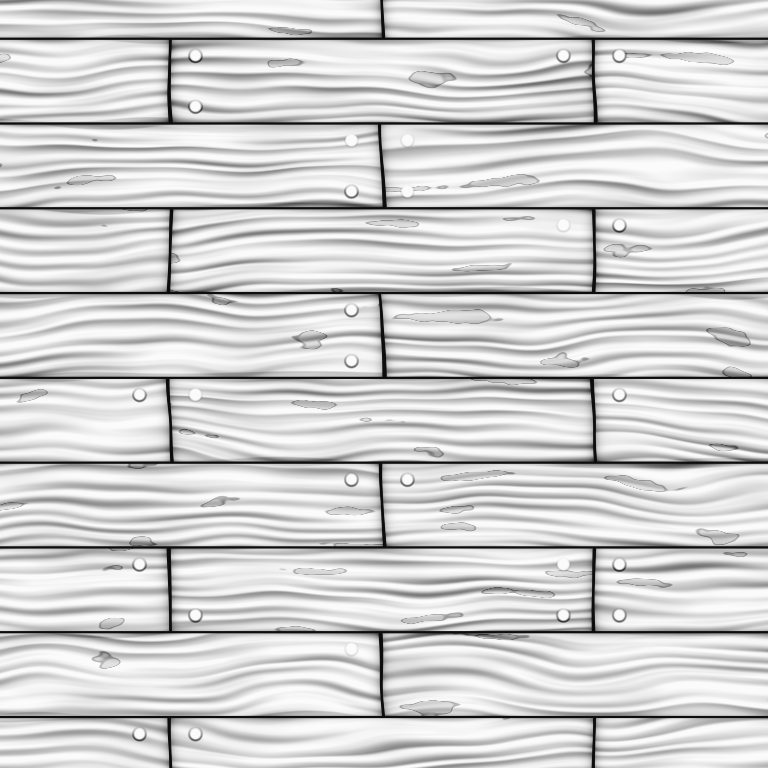
Give the GLSL for this texture map, as a WebGL 1 fragment shader.

```glsl
precision highp float;
// Pale wooden planks in a running bond: nine rows, each row shifted by half a plank.
// Every plank gets its own wavy grain bands, outlined stains and nail heads,
// then dark seams with soft shading are laid over the edges.

uniform vec2 u_resolution;

const float ROW_HEIGHT = 0.1104;             // canvas units
const vec2 FIRST_JOINT = vec2(0.4974, 0.0664);
const float PLANK_LENGTH = 5.0;              // in row heights
const float NAIL_RADIUS = 0.074;

float hash(vec2 p) {
  vec3 q = fract(vec3(p.xyx) * vec3(0.1031, 0.1030, 0.0973));
  q += dot(q, q.yzx + 33.33);
  return fract((q.x + q.y) * q.z);
}

vec2 gradient(vec2 cell) {
  float angle = 6.28318 * hash(cell);
  return vec2(cos(angle), sin(angle));
}

float gradientNoise(vec2 p) {
  vec2 i = floor(p);
  vec2 f = p - i;
  vec2 w = f * f * f * (f * (f * 6.0 - 15.0) + 10.0);
  vec2 e = vec2(0.0, 1.0);
  float low = mix(dot(gradient(i), f), dot(gradient(i + e.yx), f - e.yx), w.x);
  float high = mix(dot(gradient(i + e), f - e), dot(gradient(i + e.yy), f - e.yy), w.x);
  return mix(low, high, w.y);
}

// Height field whose whole numbers separate the grain bands
float grainField(vec2 p, vec2 seed) {
  float bend = gradientNoise(vec2(p.x * 0.42, p.y * 0.7) + seed);
  float ripple = gradientNoise(vec2(p.x * 0.9, p.y * 1.8) + seed + 17.3);
  return p.y * 6.3 + 2.1 * bend + 0.65 * ripple;
}

// Darkness of one set of bands, each with its own peak and strength
float grainBands(float field, float x, vec2 seed) {
  float band = floor(field);
  float t = field - band;
  float peak = mix(0.25, 0.8, hash(vec2(band + 60.0, seed.x)));
  float profile = smoothstep(0.0, peak, t) * (1.0 - smoothstep(peak, 1.0, t));
  float fade = gradientNoise(vec2(x * 0.45, band * 1.37 + 0.4) + seed);
  return pow(profile, 1.5) * clamp(0.25 + 0.5 * fade, 0.03, 0.55);
}

// Sparse long blotches: light fill with a thin darker outline
float stains(vec2 p, float field, vec2 seed) {
  float n = gradientNoise(vec2(p.x * 0.95, field * 0.6) + seed + 41.7);
  n += 0.13 * gradientNoise(vec2(p.x * 5.0, p.y * 11.0) + seed);
  float fill = smoothstep(0.40, 0.43, n);
  float outline = 1.0 - smoothstep(0.0, 0.025, abs(n - 0.42));
  return 0.11 * fill + 0.2 * outline;
}

float woodTone(vec2 p, vec2 seed) {
  float field = grainField(p, seed);
  float streak = gradientNoise(vec2(p.x * 0.8, field * 2.6) + seed + 9.1);
  float smudge = gradientNoise(vec2(p.x * 0.7, p.y * 3.0) + seed + 25.0);
  float dark = grainBands(field, p.x, seed);
  dark += 0.13 * max(streak, 0.0) + 0.12 * max(smudge, 0.0);
  return 0.995 - dark - stains(p, field, seed);
}

// Thin wavy bevel along a long edge, ending in a crisp line
float bevel(float edge, float x, float seed) {
  float depth = 0.16 * gradientNoise(vec2(x * 0.6, seed));
  float inside = 1.0 - smoothstep(depth - 0.012, depth + 0.012, edge);
  return inside * (0.08 + 0.14 * smoothstep(0.0, 0.1, edge));
}

// Light nail head with a rim that is heavier underneath
float addNail(float tone, vec2 offset, float rim, float px) {
  float d = length(offset) - NAIL_RADIUS;
  float under = 0.6 - 0.4 * offset.y / NAIL_RADIUS;
  float ring = 1.0 - smoothstep(0.0, 0.012 + px, abs(d));
  tone = mix(tone, 0.99, 1.0 - smoothstep(-px, px, d));
  return tone - rim * ring * clamp(under, 0.0, 1.0);
}

void main() {
  vec2 uv = gl_FragCoord.xy / u_resolution;
  float px = 1.0 / (min(u_resolution.x, u_resolution.y) * ROW_HEIGHT);

  // Row, nearest joint and plank under this point
  vec2 q = (uv - FIRST_JOINT) / ROW_HEIGHT;
  float row = floor(q.y);
  float y = q.y - row;
  float x = q.x - 0.5 * PLANK_LENGTH * mod(row, 2.0);
  float joint = floor(x / PLANK_LENGTH + 0.5);
  float fromJoint = x - PLANK_LENGTH * joint;
  vec2 jointId = vec2(joint, row) + 20.0;
  float slant = 0.09 * (hash(jointId) - 0.65) * (y - 0.5);
  float gap = fromJoint - slant - 0.03 * gradientNoise(vec2(y * 1.5, jointId.y * 3.7 + joint));
  float side = gap < 0.0 ? -1.0 : 1.0;
  vec2 plankId = jointId + vec2(min(side, 0.0), 0.0);
  vec2 seed = 90.0 * vec2(hash(plankId + 3.0), hash(plankId + 11.0));

  float tone = woodTone(vec2(x, y), seed);
  tone -= bevel(y, x, seed.x) + bevel(1.0 - y, x, seed.y);

  // Soft shading towards the plank edges
  float edge = min(y, 1.0 - y);
  float patchy = 0.6 + 0.7 * gradientNoise(vec2(x * 0.9, row * 2.3 + 0.5));
  tone -= 0.42 * patchy * exp(-edge / 0.035);
  tone -= 0.36 * exp(-abs(gap) / 0.05);

  // Nails near the plank ends, some missing and some faint
  float upper = step(0.5, y);
  vec2 nailAt = vec2(side > 0.0 ? 0.30 : -0.36, mix(0.2, 0.8, upper));
  float chance = hash(plankId * 2.0 + vec2(side * 5.0 + 7.0, upper * 13.0));
  if (chance < mix(0.32, 0.7, upper)) {
    float rim = mix(0.12, 0.6, step(0.3, fract(chance * 17.0)));
    tone = addNail(tone, vec2(fromJoint, y) - nailAt, rim, px);
  }

  // Dark seams: even between rows, tapered at the joints
  float taper = 0.014 + 0.012 * abs(y - hash(jointId + 5.0));
  float seam = 1.0 - smoothstep(0.012 - 0.5 * px, 0.012 + 0.7 * px, edge);
  float cut = 1.0 - smoothstep(taper - 0.5 * px, taper + 0.7 * px, abs(gap));
  tone = mix(clamp(tone, 0.2, 0.985), 0.05, max(seam, cut));
  gl_FragColor = vec4(vec3(tone), 1.0);
}
```
